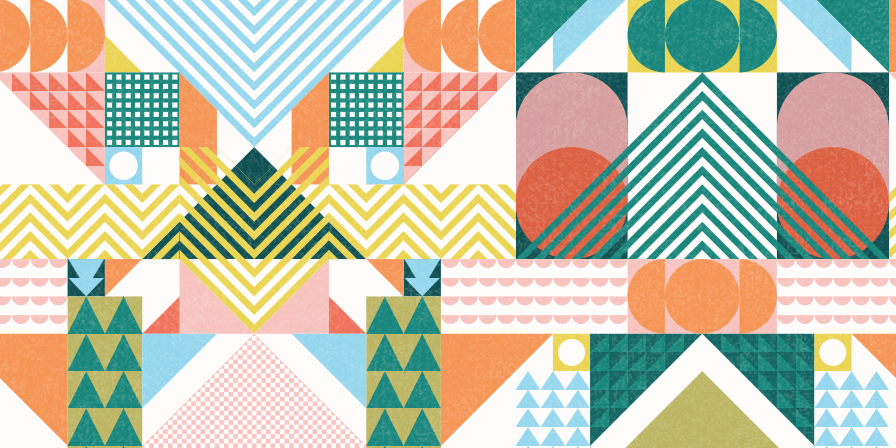
Reproduce this background procedurally as a Shadertoy shader.

```glsl
const vec3 PAPER = vec3(0.995, 0.99, 0.985);
const vec3 PINK = vec3(0.97, 0.76, 0.74);
const vec3 ROSE = vec3(0.84, 0.62, 0.62);
const vec3 CORAL = vec3(0.94, 0.44, 0.35);
const vec3 BRICK = vec3(0.86, 0.37, 0.25);
const vec3 ORANGE = vec3(0.96, 0.58, 0.33);
const vec3 YELLOW = vec3(0.92, 0.83, 0.31);
const vec3 OLIVE = vec3(0.74, 0.71, 0.39);
const vec3 TEAL = vec3(0.09, 0.52, 0.48);
const vec3 DEEP = vec3(0.05, 0.31, 0.32);
const vec3 SKY = vec3(0.58, 0.84, 0.93);

const float ROWS = 12.0;              // cells over the height
const float PERIOD = 24.0;            // cells before the design repeats
const float LEFT_HALF = 7.0;          // half width of the left panel
const float RIGHT_AXIS = 12.0;        // mirror axis of the right panel
const vec2 OFFSET = vec2(6.81, 0.06); // left mirror axis, top margin
const float DIAG = 0.7071;
const float GRAIN = 0.26;
const float GRAIN_SCALE = 20.0;

float hash(vec2 p) {
    return fract(sin(dot(p, vec2(127.1, 311.7))) * 43758.5453);
}

float noise(vec2 p) {
    vec2 i = floor(p), f = fract(p);
    f = f * f * (3.0 - 2.0 * f);
    return mix(mix(hash(i), hash(i + vec2(1, 0)), f.x),
               mix(hash(i + vec2(0, 1)), hash(i + vec2(1, 1)), f.x), f.y);
}

// Shapes: distances in cells, positive inside
float box(vec2 p, float x0, float y0, float x1, float y1) {
    vec2 d = min(p - vec2(x0, y0), vec2(x1, y1) - p);
    return min(d.x, d.y);
}

float disc(vec2 p, float x, float y, float r) { return r - length(p - vec2(x, y)); }

// Diagonal stripes, two per cell, filling the upper half of each step
float stripes(float s) {
    return (0.25 - abs(fract(2.0 * s - 0.25) - 0.5)) * 0.5 * DIAG;
}

float scallops(vec2 p) {
    vec2 f = vec2(fract(2.0 * p.x) - 0.5, fract(2.0 * p.y)) * 0.5;
    return min(0.24 - length(f), f.y);
}

// Full disc flanked by half discs
float tripleDisc(vec2 p, float y) {
    return max(disc(p, 0.0, y, 1.0), min(disc(p, 1.0, y, 1.0), p.x - 1.0));
}

void ink(inout vec3 c, vec3 tint, float d) {
    c = mix(c, tint, clamp(0.5 + d * iResolution.y / ROWS, 0.0, 1.0));
}

vec3 leftPanel(vec2 p) {
    vec3 c = PAPER;
    float sum = (p.x + p.y) * DIAG, diff = (p.y - p.x) * DIAG;
    vec2 f = fract(p), h = fract(2.0 * p);

    // Top: blue chevrons, half discs, yellow corner
    ink(c, SKY, min(stripes(p.x + p.y), 4.0 * DIAG - sum));
    ink(c, PINK, box(p, 4.0, -1.0, 5.0, 2.0));
    for (float x = 5.0; x < 8.0; x++)
        ink(c, ORANGE, min(disc(p, x, 1.0, 1.0), x - p.x));
    ink(c, YELLOW, min(box(p, 3.0, 1.0, 4.0, 2.0), sum - 5.0 * DIAG));

    // Wings: triangle patchwork, grid, slanted bar, dotted tile
    float wing = min(box(p, 4.0, 2.0, 8.0, 5.0), 9.0 * DIAG - sum);
    ink(c, PINK, wing);
    ink(c, CORAL, min(wing, (h.x + h.y - 1.0) * 0.5 * DIAG));
    vec2 hole = abs(fract(4.0 * p) - 0.5) * 0.25;
    ink(c, TEAL, min(box(p, 2.0, 2.0, 4.0, 4.0), max(hole.x, hole.y) - 0.068));
    ink(c, ORANGE, min(box(p, 1.0, 2.0, 2.0, 5.0), sum - 4.0 * DIAG));
    ink(c, SKY, box(p, 3.0, 4.0, 4.0, 5.0));
    ink(c, PAPER, disc(p, 3.5, 4.5, 0.38));

    // Dark peak, pink base and yellow zigzags
    ink(c, DEEP, min(diff - 4.0 * DIAG, 7.0 - p.y));
    ink(c, PINK, box(p, -1.0, 7.0, 2.0, 9.0));
    float vee = min(box(p, -1.0, 4.0, 2.0, 9.0), min(sum - 5.0 * DIAG, 9.0 * DIAG - sum));
    ink(c, PAPER, min(vee, p.y - 7.0));
    float fold = p.x < 2.0 ? 2.0 - p.x : 1.0 - abs(mod(p.x, 2.0) - 1.0);
    float band = box(p, 2.0, 5.0, 8.0, 7.0);
    ink(c, YELLOW, min(stripes(p.y - fold), max(vee, band)));

    // Lower middle: scallops, arrows, small corners
    ink(c, PINK, min(scallops(p), box(p, 5.0, 7.0, 8.0, 9.0)));
    float arrowTile = box(p, 4.0, 7.0, 5.0, 8.0);
    ink(c, DEEP, arrowTile);
    float arrow = 0.48 - h.y * (f.y < 0.5 ? 0.3 : 0.48) - abs(f.x - 0.5);
    ink(c, SKY, min(arrowTile, arrow * DIAG));
    ink(c, ORANGE, min(box(p, 3.0, 7.0, 4.0, 8.0), 4.0 * DIAG - diff));
    ink(c, CORAL, min(box(p, 2.0, 8.0, 3.0, 9.0), diff - 6.0 * DIAG));

    // Bottom: tree column, big corners, checkered peak
    float column = box(p, 3.0, 8.0, 5.0, 13.0);
    ink(c, OLIVE, column);
    ink(c, TEAL, min(column, (0.5 * f.y - abs(f.x - 0.5)) * 0.9));
    ink(c, ORANGE, min(box(p, 5.0, 9.0, 8.0, 13.0), 17.0 * DIAG - sum));
    ink(c, SKY, min(box(p, 1.0, 9.0, 3.0, 12.0), 8.0 * DIAG - diff));
    vec2 check = (abs(fract(4.0 * p) - 0.5) - 0.25) * 0.25;
    float checker = min(abs(check.x), abs(check.y)) * sign(check.x * check.y);
    ink(c, PINK, min(checker, min(diff - 9.0 * DIAG, 3.0 - p.x)));
    return c;
}

vec3 rightPanel(vec2 p) {
    vec3 c = PAPER;
    float diff = (p.y - p.x) * DIAG;
    vec2 h = fract(2.0 * p);

    // Top: slanted bands and teal discs
    float top = box(p, 2.0, -1.0, 6.0, 2.0);
    ink(c, TEAL, min(top, -3.0 * DIAG - diff));
    ink(c, SKY, min(min(top, 4.0 - p.x), min(diff + 3.0 * DIAG, -2.0 * DIAG - diff)));
    ink(c, YELLOW, box(p, -1.0, -1.0, 2.0, 2.0));
    ink(c, TEAL, tripleDisc(p, 1.0));

    // Middle: arch, red disc and teal chevrons
    float side = box(p, 2.0, 2.0, 6.0, 7.0);
    ink(c, DEEP, side);
    ink(c, ROSE, min(side, max(disc(p, 3.5, 3.5, 1.5), box(p, 2.0, 3.5, 6.0, 5.5))));
    ink(c, BRICK, min(side, disc(p, 3.5, 5.5, 1.5)));
    float chevrons = min(box(p, -1.0, 2.0, 6.0, 7.0), diff - 2.0 * DIAG);
    ink(c, TEAL, min(chevrons, -stripes(p.y - p.x)));

    // Lower band: scallops and orange discs
    ink(c, PINK, min(scallops(p), box(p, 2.0, 7.0, 6.0, 9.0)));
    ink(c, PINK, box(p, -1.0, 7.0, 2.0, 9.0));
    ink(c, ORANGE, tripleDisc(p, 8.0));

    // Bottom: corner, dotted tile, small triangles, nested peaks
    ink(c, ORANGE, min(box(p, 4.0, 9.0, 6.0, 10.0), 5.0 * DIAG - diff));
    ink(c, YELLOW, box(p, 3.0, 9.0, 4.0, 10.0));
    ink(c, PAPER, disc(p, 3.5, 9.5, 0.36));
    float tooth = h.y / 3.0 - abs(fract((p.x - 3.0) * 1.5) - 0.5) / 1.5;
    ink(c, SKY, min(box(p, 3.0, 10.0, 6.0, 13.0), tooth * 0.83));
    float base = box(p, -1.0, 9.0, 3.0, 13.0);
    ink(c, TEAL, base);
    ink(c, mix(TEAL, DEEP, 0.6), min(base, (h.x - h.y) * 0.5 * DIAG));
    ink(c, PAPER, min(base, diff - 9.0 * DIAG));
    ink(c, OLIVE, diff - 10.0 * DIAG);
    return c;
}

void mainImage(out vec4 fragColor, in vec2 fragCoord) {
    vec2 p = fragCoord * ROWS / iResolution.y;
    p = vec2(p.x - OFFSET.x, ROWS - p.y + OFFSET.y);
    p.x = mod(p.x + LEFT_HALF, PERIOD) - LEFT_HALF;
    vec3 c = p.x < LEFT_HALF ? leftPanel(vec2(abs(p.x), p.y))
                             : rightPanel(vec2(abs(p.x - RIGHT_AXIS), p.y));
    // Worn print grain
    float wear = noise(p * GRAIN_SCALE) * (0.6 + 0.4 * noise(p * 2.0));
    fragColor = vec4(mix(c, PAPER, GRAIN * wear * wear), 1.0);
}
```
